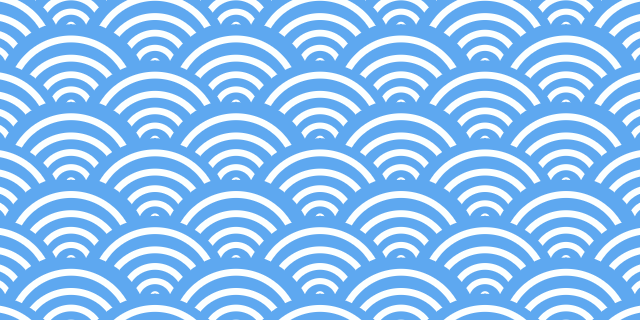
This pattern is drawn by a Shadertoy shader. Its source:

```glsl
// Seigaiha waves: staggered fans of white arcs on sky blue.

// Soft inside-coverage of a signed distance; px is one pixel in pattern units
float fill(float d, float px) {
    return clamp(0.5 - d / px, 0.0, 1.0);
}

// Arc band hanging from height top, with its outer radius and stroke width
float arc(vec2 q, float top, float radius, float width) {
    float r = length(q - vec2(0.0, top + radius));
    return abs(r - radius + 0.5 * width) - 0.5 * width;
}

// One lattice of fans; apex is the top of any one fan, y runs downward
float fans(vec2 p, vec2 apex, float px) {
    vec2 pitch = vec2(51.56, 24.3);
    vec2 margin = vec2(0.5 * pitch.x, 1.5);
    vec2 q = mod(p - apex + margin, pitch) - margin;
    q.x = abs(q.x);

    // Five nested arcs
    float d = arc(q, 0.0, 20.2, 2.15);
    d = min(d, arc(q, 6.0, 16.6, 2.15));
    d = min(d, arc(q, 11.2, 10.9, 2.1));
    d = min(d, arc(q, 15.9, 7.0, 1.9));
    d = min(d, arc(q, 20.0, 1.5, 0.7));

    // Overlapping scales beside and below cut the arc ends
    float beside = 23.95 - length(q - vec2(0.5 * pitch.x, 32.3));
    float below = 23.7 - length(q - vec2(0.0, 44.5));
    return fill(max(d, max(beside, below)), px);
}

void mainImage(out vec4 fragColor, in vec2 fragCoord) {
    // Hundredths of the canvas height, measured from the top left
    float px = 100.0 / iResolution.y;
    vec2 p = vec2(fragCoord.x, iResolution.y - fragCoord.y) * px;

    float white = max(fans(p, vec2(73.75, 11.1), px),
                      fans(p, vec2(100.0, 22.4), px));
    vec3 color = mix(vec3(0.37, 0.66, 0.94), vec3(0.99, 1.0, 1.0), white);
    fragColor = vec4(color, 1.0);
}
```
